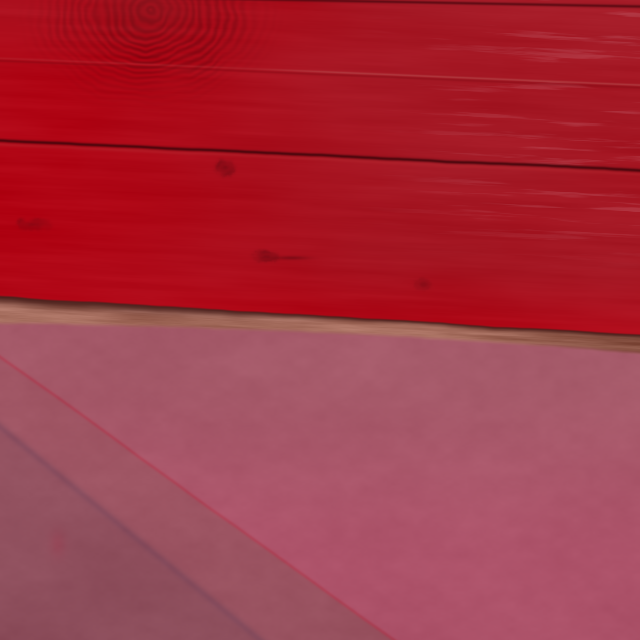
Give the GLSL for this texture, as a WebGL 1 fragment shader.

```glsl
precision highp float;
// Red painted planks above a bare wood strip and a pink panel with diagonal folds.
uniform vec2 u_resolution;

float hash(vec2 p) {
  vec3 q = fract(vec3(p.xyx) * 0.1031);
  q += dot(q, q.yzx + 33.33);
  return fract((q.x + q.y) * q.z);
}

float noise(vec2 p) {
  vec2 i = floor(p), f = fract(p);
  f = f * f * (3.0 - 2.0 * f);
  return mix(mix(hash(i), hash(i + vec2(1.0, 0.0)), f.x),
             mix(hash(i + vec2(0.0, 1.0)), hash(i + 1.0), f.x), f.y);
}

// Layered noise, centred on zero
float fbm(vec2 p) {
  float sum = 0.0, amp = 0.5;
  for (int i = 0; i < 4; i++) {
    sum += amp * (noise(p) - 0.5);
    p = p * 2.03 + 17.1;
    amp *= 0.5;
  }
  return sum;
}

// Soft line around a signed distance of zero
float line(float d, float width) {
  return exp(-d * d / (width * width));
}

float spot(vec2 p, vec2 center, vec2 radius) {
  vec2 q = (p - center) / radius;
  return exp(-dot(q, q));
}

// Small knot: dark core with a broken rim
float knot(vec2 p, vec2 center, vec2 radius) {
  float r = length((p - center) / radius) + 0.8 * fbm(p * 90.0);
  return 0.5 * exp(-r * r * 2.0) + 0.4 * line(r - 0.9, 0.3) * noise(p * 70.0);
}

vec3 redPlanks(vec2 p) {
  float slope = p.y + 0.045 * p.x;
  float grain = fbm(vec2(p.x * 5.0, slope * 110.0));
  float blotch = fbm(vec2(p.x * 4.0, slope * 9.0) + 5.0);
  float seam = slope - 0.781 + 0.002 * p.x + 0.003 * fbm(vec2(p.x * 14.0, 2.0));

  // Saturated at the left and lower edge, duller to the upper right
  float dull = smoothstep(0.0, 0.75, p.x) * smoothstep(0.48, 0.64, slope);
  dull = max(dull, 0.45 * smoothstep(0.83, 1.0, p.y));
  vec3 col = mix(vec3(0.69, 0.015, 0.075), vec3(0.645, 0.098, 0.145), dull);
  col += vec3(0.05, 0.045, 0.045) * grain + vec3(0.03, 0.07, 0.07) * blotch;

  // Large ringed knot at the top
  vec2 k = (p - vec2(0.235, 0.985)) * vec2(1.0, 1.25);
  float r = length(k) + 0.035 * fbm(p * 14.0);
  float rings = 0.5 + 0.5 * cos(r * 500.0 + 5.0 * fbm(p * 9.0));
  col *= 1.0 - 0.15 * rings * smoothstep(0.22, 0.08, r) * (0.5 + noise(p * 22.0));
  col = mix(col, vec3(0.54, 0.10, 0.13), 0.45 * spot(p, vec2(0.235, 0.985), vec2(0.075, 0.04)));

  // Small knots
  float marks = knot(p, vec2(0.352, 0.738), vec2(0.013, 0.012));
  marks += 0.8 * knot(p, vec2(0.052, 0.649), vec2(0.024, 0.009));
  marks += knot(p, vec2(0.415, 0.599), vec2(0.018, 0.009));
  marks += 0.5 * spot(p, vec2(0.455, 0.597), vec2(0.026, 0.003));
  marks += 0.7 * knot(p, vec2(0.661, 0.555), vec2(0.012, 0.009));
  col = mix(col, vec3(0.36, 0.03, 0.06), clamp(marks, 0.0, 0.75));

  // Pale worn streaks on the right
  float wear = smoothstep(0.1, 0.3, fbm(vec2(p.x * 7.0, slope * 130.0) + 3.0));
  col += vec3(0.04, 0.10, 0.10) * wear * smoothstep(0.5, 0.9, p.x) * smoothstep(0.6, 0.72, slope);

  // Pale crack, dark seam, top seam
  float crack = p.y - 0.909 + 0.042 * p.x;
  float strength = mix(0.18, 0.5, smoothstep(0.38, 0.55, p.x));
  col = mix(col, vec3(0.72, 0.32, 0.32), strength * line(crack, 0.0018));
  col = mix(col, vec3(0.5, 0.03, 0.07), 0.4 * line(crack + 0.004, 0.002));
  col = mix(col, vec3(0.72, 0.16, 0.19), 0.4 * line(seam + 0.006, 0.003));
  col = mix(col, vec3(0.25, 0.02, 0.04), 0.85 * line(seam, 0.0027));
  float topSeam = p.y - 1.0088 + 0.019 * p.x;
  return mix(col, vec3(0.32, 0.03, 0.06), 0.8 * line(topSeam, 0.0025));
}

vec3 woodStrip(vec2 p, float depth) {
  float fibre = fbm(vec2(p.x * 9.0, (p.y + 0.05 * p.x) * 170.0));
  vec3 col = mix(vec3(0.65, 0.43, 0.37), vec3(0.53, 0.32, 0.26), smoothstep(0.68, 0.95, p.x));
  col += 0.22 * fibre;
  float shade = line(depth, mix(0.011, 0.005, smoothstep(0.2, 0.6, p.x)));
  return mix(col, vec3(0.24, 0.08, 0.07), 0.85 * shade);
}

vec3 pinkPanel(vec2 p) {
  float fold = p.y - 0.443 + 0.72 * p.x + 0.004 * fbm(vec2(p.x * 9.0, 4.0));
  float crease = p.y - 0.333 + 0.82 * p.x;
  vec3 col = mix(vec3(0.675, 0.32, 0.41), vec3(0.645, 0.35, 0.41), smoothstep(0.1, 0.45, p.y));
  vec3 band = mix(vec3(0.565, 0.31, 0.365), vec3(0.61, 0.325, 0.38), smoothstep(-0.012, 0.02, crease));
  band *= mix(0.97, 1.02, smoothstep(0.0, 0.4, p.y));
  col = mix(band, col, smoothstep(-0.004, 0.004, fold));
  col = mix(col, vec3(0.68, 0.22, 0.30), 0.6 * line(fold, 0.0035));
  col = mix(col, vec3(0.47, 0.27, 0.35), 0.5 * line(crease, 0.007));
  col = mix(col, vec3(0.62, 0.22, 0.30), 0.35 * spot(p, vec2(0.09, 0.15), vec2(0.012, 0.02)));
  return col + 0.05 * fbm(p * vec2(5.0, 9.0)) + 0.03 * fbm(p * vec2(40.0, 60.0));
}

void main() {
  vec2 p = gl_FragCoord.xy / u_resolution;
  float redEdge = 0.5365 - 0.06 * p.x + 0.004 * fbm(vec2(p.x * 12.0, 1.0));
  float pinkEdge = 0.495 - 0.012 * p.x - 0.033 * p.x * p.x + 0.005 * fbm(vec2(p.x * 16.0, 7.0));
  vec3 col = mix(pinkPanel(p), woodStrip(p, redEdge - p.y), smoothstep(-0.005, 0.004, p.y - pinkEdge));
  col = mix(col, redPlanks(p), smoothstep(-0.002, 0.002, p.y - redEdge));
  gl_FragColor = vec4(clamp(col, 0.0, 1.0), 1.0);
}
```
